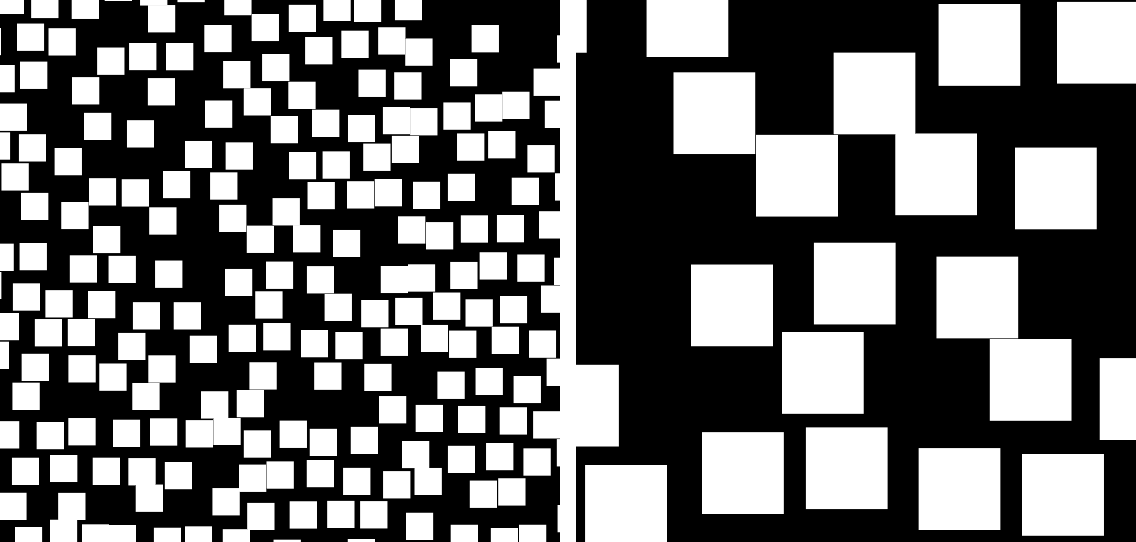
Left: the whole. Right: its middle third, enlarged.
This pattern is drawn by a Shadertoy shader. Its source:

```glsl
// Scattered white upright squares of one size on black, in loose wavy rows.

const vec3  GROUND_COLOR = vec3(0.0);
const vec3  SQUARE_COLOR = vec3(1.0);
const float SIDE         = 0.0503;            // square side, in canvas heights
const vec2  SPACING      = vec2(1.37, 1.27);  // column and row pitch, in sides
const float JITTER       = 0.25;              // random shift, in sides
const vec2  DRIFT        = vec2(1.6, 2.2);    // slow waviness of the rows, in sides
const float DRIFT_SCALE  = 0.22;              // drift frequency, per cell
const float DROP_RATE    = 0.05;              // share of cells left empty
const float CLEARANCE    = 0.96;              // closest allowed centres, in sides
const float EDGE_PIXELS  = 0.75;              // width of the smoothed edge
const int   REACH        = 2;                 // neighbouring cells searched

vec3 hash3(vec2 p) {
    vec3 q = fract(p.xyx * vec3(0.1031, 0.1030, 0.0973));
    q += dot(q, q.yxz + 33.33);
    return fract((q.xxy + q.yzz) * q.zyx);
}

// Smooth two-channel value noise in 0..1
vec2 noise2(vec2 p) {
    vec2 i = floor(p), f = fract(p);
    f = f * f * (3.0 - 2.0 * f);
    vec2 low  = mix(hash3(i).xy, hash3(i + vec2(1.0, 0.0)).xy, f.x);
    vec2 high = mix(hash3(i + vec2(0.0, 1.0)).xy, hash3(i + 1.0).xy, f.x);
    return mix(low, high, f.y);
}

// Square centre in xy, priority in z (negative for an empty cell)
vec3 squareInCell(vec2 cell) {
    vec3 rnd = hash3(cell + 37.0);
    float stagger = 0.5 * mod(cell.y, 2.0);
    vec2 centre = (cell + vec2(stagger, 0.0) + 0.5) * SPACING;
    centre += (noise2(cell * DRIFT_SCALE + 71.0) - 0.5) * DRIFT;
    centre += (rnd.xy - 0.5) * 2.0 * JITTER;
    return vec3(centre, rnd.z - DROP_RATE);
}

// A square gives way to any overlapping neighbour of higher priority
bool survives(vec2 cell, vec3 square) {
    if (square.z < 0.0) return false;
    for (int y = -REACH; y <= REACH; y++)
    for (int x = -REACH; x <= REACH; x++) {
        vec3 other = squareInCell(cell + vec2(x, y));
        vec2 gap = abs(other.xy - square.xy);
        if (other.z > square.z && max(gap.x, gap.y) < CLEARANCE) return false;
    }
    return true;
}

void mainImage(out vec4 fragColor, in vec2 fragCoord) {
    // Work in square sides, offset to keep cell numbers positive
    vec2 p = fragCoord / (iResolution.y * SIDE) + 20.0;
    float edge = EDGE_PIXELS / (iResolution.y * SIDE);
    vec2 home = floor(p / SPACING);

    // Cover the point with the surviving squares nearby
    float cover = 0.0;
    for (int y = -REACH; y <= REACH; y++)
    for (int x = -REACH; x <= REACH; x++) {
        vec2 cell = home + vec2(x, y);
        vec3 square = squareInCell(cell);
        vec2 inside = clamp((0.5 - abs(p - square.xy)) / edge + 0.5, 0.0, 1.0);
        float area = inside.x * inside.y;
        if (area > cover && survives(cell, square)) cover = area;
    }

    fragColor = vec4(mix(GROUND_COLOR, SQUARE_COLOR, cover), 1.0);
}
```
